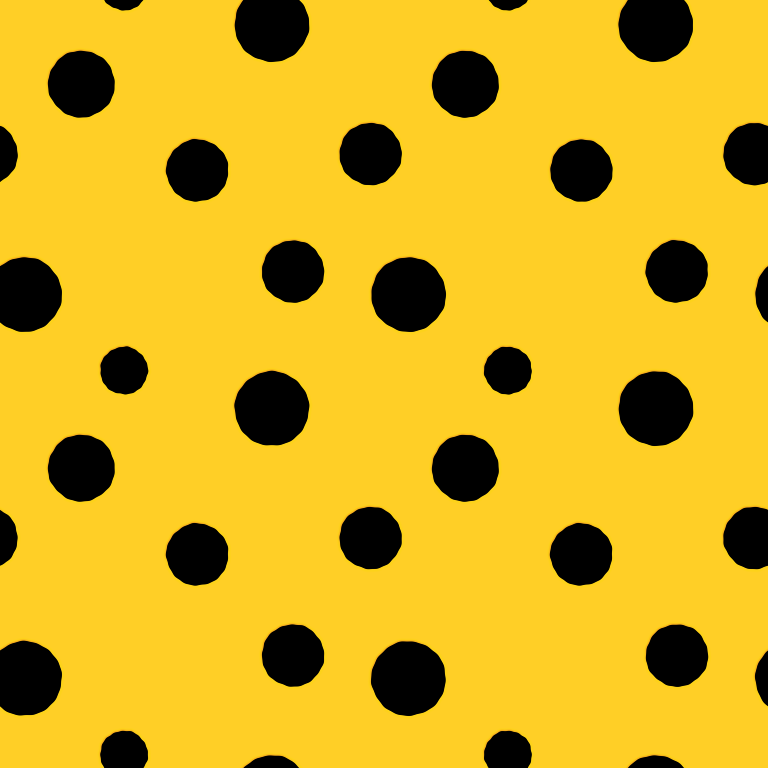
This pattern is drawn by a Shadertoy shader. Its source:

```glsl
// Seamless yellow field scattered with slightly uneven black dots.

const float REPEATS = 2.0;         // tiles across and down
const int DOT_COUNT = 7;           // dots in one tile
const float WOBBLE = 0.0014;       // edge unevenness, in tiles
const float RIM_WIDTH = 0.010;     // soft tint around each dot, in tiles
const float FRINGE_WIDTH = 0.006;  // orange fringe on the upper left, in tiles
const vec2 FRINGE_DIR = vec2(-0.6, 0.8);
const vec3 FIELD = vec3(1.0, 0.81, 0.15);
const vec3 RIM = vec3(0.99, 0.83, 0.08);
const vec3 FRINGE = vec3(0.96, 0.66, 0.12);
const vec3 INK = vec3(0.0);

// Centre and radius of each dot, in tiles
const vec3 DOTS[DOT_COUNT] = vec3[DOT_COUNT](
    vec3(0.708, 0.936, 0.097),
    vec3(0.212, 0.781, 0.087),
    vec3(0.514, 0.556, 0.081),
    vec3(0.965, 0.599, 0.081),
    vec3(0.763, 0.293, 0.081),
    vec3(0.064, 0.233, 0.097),
    vec3(0.323, 0.035, 0.062));

float hash(vec2 p) {
    return fract(sin(dot(p, vec2(127.1, 311.7))) * 43758.5453);
}

// Small ripple around the outline, closed over a full turn
float ripple(vec2 dir, float seed) {
    float angle = atan(dir.y, dir.x);
    float phase = 6.2832 * seed;
    return 0.5 * sin(5.0 * angle + phase)
         + 0.3 * sin(9.0 * angle + 2.0 * phase)
         + 0.4 * sin(17.0 * angle + 3.0 * phase);
}

void mainImage(out vec4 fragColor, in vec2 fragCoord) {
    vec2 p = fragCoord / iResolution.xy * REPEATS;
    float pixel = REPEATS / min(iResolution.x, iResolution.y);

    // Nearest dot edge, with every dot wrapped into all tiles
    float edge = 1.0;
    vec2 facing = vec2(0.0, 1.0);
    for (int i = 0; i < DOT_COUNT; i++) {
        vec2 offset = p - DOTS[i].xy;
        vec2 cell = round(offset);
        offset -= cell;
        float dist = length(offset);
        vec2 dir = offset / max(dist, 1e-4);
        float seed = hash(mod(cell, REPEATS) + float(i) * 3.7);
        float d = dist - DOTS[i].z - WOBBLE * ripple(dir, seed);
        if (d < edge) {
            edge = d;
            facing = dir;
        }
    }

    // Field, tinted rim, one-sided fringe, then the dot
    float rim = 1.0 - smoothstep(0.4 * RIM_WIDTH, RIM_WIDTH, edge);
    float fringe = 1.0 - smoothstep(0.0, FRINGE_WIDTH, edge);
    fringe *= smoothstep(0.1, 0.9, dot(facing, FRINGE_DIR));
    float ink = 1.0 - smoothstep(-0.6 * pixel, 0.6 * pixel, edge);

    vec3 color = mix(FIELD, RIM, 0.7 * rim);
    color = mix(color, FRINGE, fringe);
    color = mix(color, INK, ink);
    fragColor = vec4(color, 1.0);
}
```
